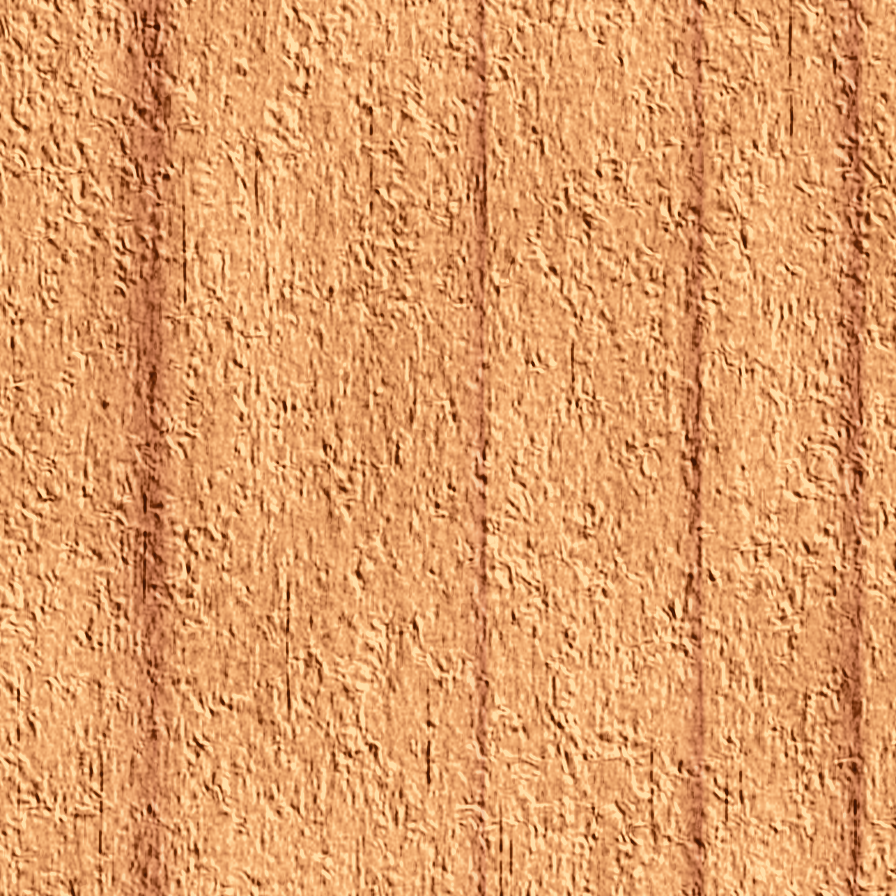
Write a Shadertoy shader that draws this texture.

```glsl
// Weathered orange timber: calm grainy wood broken by sparse torn pits,
// with upright fibres, shadowed board seams and thin drying cracks.
// A tone built from noise relief is passed through a warm colour ramp.

float hash(vec2 p) {
    vec3 q = fract(p.xyx * vec3(0.1031, 0.1030, 0.0973));
    q += dot(q, q.yzx + 33.33);
    return fract((q.x + q.y) * q.z);
}

float noise(vec2 p) {
    vec2 cell = floor(p), f = fract(p);
    f = f * f * (3.0 - 2.0 * f);
    return mix(mix(hash(cell), hash(cell + vec2(1, 0)), f.x),
               mix(hash(cell + vec2(0, 1)), hash(cell + vec2(1, 1)), f.x), f.y);
}

// Torn lumps, slightly sheared so they run down to the right
float lumps(vec2 p) {
    vec2 q = vec2(p.x + 0.3 * p.y, p.y - 0.2 * p.x);
    q += 0.012 * vec2(noise(p * 55.0), noise(p * 55.0 + 70.0));
    return 0.6 * noise(q * vec2(105, 85)) + 0.55 * noise(q * vec2(210, 170) + 31.0);
}

// Narrow upright wood fibres
float fibres(vec2 p) {
    p.x += 0.003 * noise(p * vec2(12, 7));
    return 0.65 * noise(p * vec2(205, 55)) + 0.5 * noise(p * vec2(270, 140) + 11.0);
}

// Shadow beside each board joint: x position, left width, right width
float seamShade(vec2 p) {
    vec3 seams[4] = vec3[4](vec3(0.172, 0.034, 0.018), vec3(0.540, 0.015, 0.003),
                            vec3(0.781, 0.014, 0.004), vec3(0.957, 0.022, 0.006));
    float shade = 0.0;
    for (int i = 0; i < 4; i++) {
        float x = p.x - seams[i].x + 0.004 * (noise(vec2(p.y * 9.0, float(i) * 7.0)) - 0.5);
        float width = x < 0.0 ? seams[i].y : seams[i].z;
        float wear = 0.5 + 0.6 * noise(vec2(p.y * 8.0, float(i) * 5.0 + 40.0));
        float joint = 0.7 * noise(vec2(p.y * 60.0, float(i))) * exp(-pow(x / 0.002, 2.0));
        shade = max(shade, wear * exp(-pow(abs(x) / width, 1.5)) + joint);
    }
    return shade;
}

// Scattered upright cracks that taper at both ends
float cracks(vec2 p) {
    float depth = 0.0;
    for (int i = 0; i < 16; i++) {
        float id = float(i);
        vec2 centre = vec2((id + hash(vec2(id, 3.0))) / 16.0, hash(vec2(id, 8.0)));
        float halfLength = mix(0.04, 0.14, hash(vec2(id, 15.0)));
        float x = p.x - centre.x + 0.003 * (noise(vec2(p.y * 15.0, id)) - 0.5);
        float taper = 1.0 - smoothstep(0.4, 1.0, abs(p.y - centre.y) / halfLength);
        float broken = 0.2 + 0.8 * smoothstep(0.2, 0.6, noise(vec2(p.y * 90.0, id + 9.0)));
        float line = 1.0 - smoothstep(0.0005, 0.0026, abs(x));
        depth = max(depth, line * taper * broken);
    }
    return depth;
}

// Tone runs from about -3 (deep cracks) to 2 (lit ridges)
vec3 woodRamp(float tone) {
    vec3 c = vec3(0.27, 0.09, 0.01);
    c = mix(c, vec3(0.48, 0.21, 0.04), clamp((tone + 3.4) / 1.4, 0.0, 1.0));
    c = mix(c, vec3(0.66, 0.38, 0.19), clamp((tone + 2.0) / 0.7, 0.0, 1.0));
    c = mix(c, vec3(0.81, 0.52, 0.32), clamp((tone + 1.3) / 0.7, 0.0, 1.0));
    c = mix(c, vec3(0.91, 0.63, 0.40), clamp((tone + 0.6) / 0.7, 0.0, 1.0));
    c = mix(c, vec3(0.98, 0.73, 0.49), clamp((tone - 0.1) / 0.75, 0.0, 1.0));
    return mix(c, vec3(1.00, 0.87, 0.65), clamp((tone - 0.85) / 0.85, 0.0, 1.0));
}

void mainImage(out vec4 fragColor, in vec2 fragCoord) {
    vec2 p = fragCoord / iResolution.xy;

    // Emboss: height differences along the light direction
    vec2 light = vec2(0.0026, 0.0026);
    float lumpRelief = lumps(p) - lumps(p + light);
    float fibreRelief = fibres(p) - fibres(p + light * vec2(1.0, 0.5));
    float roughness = smoothstep(0.3, 0.8, noise(p * vec2(11, 8) + 4.0));

    // Torn spots stand out sharply; the wood between them stays calm
    float torn = smoothstep(0.35, 0.8, noise(p * vec2(52, 42) + 60.0) + 0.25 * (roughness - 0.4));
    float frayed = smoothstep(0.3, 0.8, noise(p * vec2(60, 24) + 90.0));
    float relief = lumpRelief * mix(1.6, 6.2, torn)
                 + fibreRelief * mix(1.5, 4.4, frayed) * mix(1.1, 0.7, roughness);

    // Short dark dashes where single fibres are missing
    float dash = smoothstep(0.76, 0.9, noise(p * vec2(190, 62) + 17.0));

    // Broad stains, long streaks and fine speckle
    float stain = noise(p * vec2(7, 4) + 20.0) - 0.5;
    float streak = noise(p * vec2(85, 4) + 50.0) - 0.5;
    float speckle = noise(p * vec2(256, 200)) + noise(p * vec2(390, 300) + 8.0) - 1.0;
    float seam = seamShade(p);

    float tone = 0.38 + 1.05 * relief + 0.6 * stain + 0.55 * streak + 0.95 * speckle;
    tone -= 1.0 * seam + 0.9 * dash + 2.8 * cracks(p);

    vec3 colour = woodRamp(tone);
    colour *= mix(vec3(1.0), vec3(0.95, 0.88, 0.95), min(seam, 1.0));
    fragColor = vec4(colour, 1.0);
}
```
